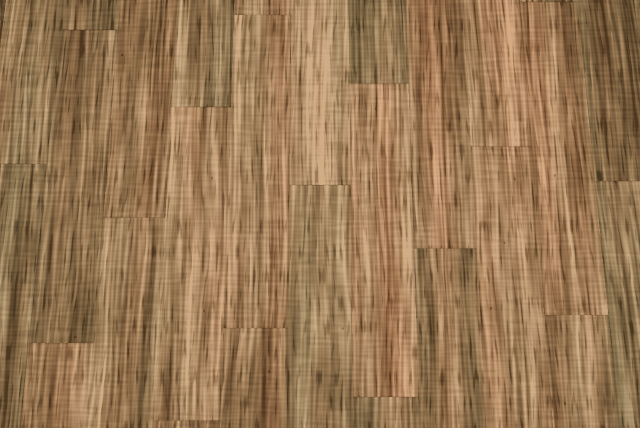
This texture is drawn by a WebGL 2 fragment shader. Its source:

```glsl
#version 300 es
precision highp float;
// Oak strip floor: staggered vertical planks that fan out slightly downwards.
// Each plank gets its own tone and stretched gradient-noise grain, with wavy
// growth rings, dark pores, a fine cross weave and a soft vignette on top.

uniform vec2 u_resolution;
out vec4 fragColor;

// Lengths are in canvas heights.
const float PLANK_WIDTH = 0.1445;
const float PLANK_LENGTH = 0.732;
const float FAN = 0.154;            // widening towards the bottom
const float STAGGER_STEP = 0.39;    // joint shift per column, in plank lengths
const float STAGGER_JITTER = 0.22;
const float SEAM_WIDTH = 0.003;

const float BASE_TONE = 0.75;
const float PLANK_CONTRAST = 0.30;
const float BAND_CONTRAST = 0.62;
const float STREAK_CONTRAST = 0.48;
const float FIBRE_CONTRAST = 0.72;
const float RING_CONTRAST = 0.13;
const float PORE_DEPTH = 0.50;
const float WEAVE_CONTRAST = 0.22;
const float VIGNETTE = 0.62;

const vec3 DARK_WOOD = vec3(0.39, 0.29, 0.18);
const vec3 MID_WOOD = vec3(0.59, 0.46, 0.315);
const vec3 LIGHT_WOOD = vec3(0.74, 0.61, 0.46);
const vec3 RED_TINT = vec3(0.035, -0.012, -0.012);

const float TAU = 6.28318;
const int SAMPLES = 2;              // per axis, for smooth edges

// Two random values in 0..1 for an integer cell.
vec2 hash2(vec2 cell) {
    uvec2 v = uvec2(ivec2(cell)) * 1664525u + 1013904223u;
    v.x += v.y * 1664525u;
    v.y += v.x * 1664525u;
    v ^= v >> 16u;
    v.x += v.y * 1664525u;
    v.y += v.x * 1664525u;
    v ^= v >> 16u;
    return vec2(v & 0xffffu) / 65535.0;
}

float cornerSlope(vec2 cell, vec2 offset) {
    float angle = TAU * hash2(cell).x;
    return dot(vec2(cos(angle), sin(angle)), offset);
}

// Gradient noise, about -0.7..0.7.
float noise(vec2 p) {
    vec2 i = floor(p), f = p - i;
    vec2 w = f * f * f * (f * (f * 6.0 - 15.0) + 10.0);
    vec2 e = vec2(1.0, 0.0);
    float low = mix(cornerSlope(i, f), cornerSlope(i + e, f - e), w.x);
    float high = mix(cornerSlope(i + e.yx, f - e.yx), cornerSlope(i + 1.0, f - 1.0), w.x);
    return mix(low, high, w.y);
}

// Tone of the wood grain inside one plank.
float grain(vec2 p, vec2 rnd) {
    vec2 seed = floor(rnd * 900.0);
    float bend = noise(p * vec2(8.0, 2.2) + seed);
    float x = p.x + 0.014 * bend;
    float tone = BAND_CONTRAST * noise(vec2(x * 27.0, p.y * 0.9) + seed);
    tone += STREAK_CONTRAST * noise(vec2(x * 68.0, p.y * 2.0) + seed);
    tone += FIBRE_CONTRAST * noise(vec2(x * 145.0, p.y * 6.0) + seed);

    // Growth rings, strong only in patches
    float patches = smoothstep(-0.05, 0.4, noise(p * vec2(9.0, 1.7) + seed.yx));
    tone += RING_CONTRAST * patches * sin(TAU * (p.x * 42.0 + 2.4 * bend));

    // Short dark pores
    float pore = noise(vec2(x * 165.0, p.y * 17.0) + seed.yx);
    return tone - PORE_DEPTH * smoothstep(0.12, 0.5, pore);
}

// Sparse round dark specks.
float specks(vec2 p) {
    vec2 grid = p * 6.0, cell = floor(grid);
    vec2 rnd = hash2(cell + 70.0);
    float d = length((grid - cell - 0.2 - 0.6 * rnd) * vec2(1.0, 0.8));
    return step(0.72, fract(rnd.x * 13.0 + rnd.y * 7.0)) * (1.0 - smoothstep(0.006, 0.022, d));
}

vec3 floorColor(vec2 p) {
    // Plank layout
    vec2 q = vec2(p.x / (1.0 - FAN * p.y), p.y);
    float column = floor(q.x / PLANK_WIDTH + 0.5);
    float shift = column * STAGGER_STEP + STAGGER_JITTER * hash2(vec2(column, 5.0)).x;
    float along = q.y / PLANK_LENGTH + 0.05 - shift;
    vec2 rnd = hash2(vec2(column, floor(along)) + 31.0);

    float tone = BASE_TONE + PLANK_CONTRAST * (rnd.x - 0.5) + grain(q, rnd);

    // Faint seams at plank ends and sides
    float endGap = (0.5 - abs(fract(along) - 0.5)) * PLANK_LENGTH;
    float sideGap = PLANK_WIDTH * 0.5 - abs(q.x - column * PLANK_WIDTH);
    tone -= 0.20 * (1.0 - smoothstep(0.0, SEAM_WIDTH, endGap));
    tone -= 0.12 * (1.0 - smoothstep(0.0, SEAM_WIDTH, sideGap));

    // Cross weave, specks and vignette
    tone += WEAVE_CONTRAST * noise(p * vec2(14.0, 150.0));
    tone -= 0.5 * specks(p);
    tone -= VIGNETTE * dot(p * p, vec2(0.64, 1.0));
    tone = clamp(tone, -0.25, 1.2);

    vec3 color = tone < 0.57 ? mix(DARK_WOOD, MID_WOOD, tone / 0.57)
                             : mix(MID_WOOD, LIGHT_WOOD, (tone - 0.57) / 0.43);
    return color + RED_TINT * (rnd.y - 0.5 + noise(q * vec2(16.0, 1.2)));
}

void main() {
    vec3 sum = vec3(0.0);
    for (int i = 0; i < SAMPLES * SAMPLES; i++) {
        vec2 offset = (vec2(i % SAMPLES, i / SAMPLES) + 0.5) / float(SAMPLES) - 0.5;
        sum += floorColor((gl_FragCoord.xy + offset - 0.5 * u_resolution) / u_resolution.y);
    }
    fragColor = vec4(sum / float(SAMPLES * SAMPLES), 1.0);
}
```
